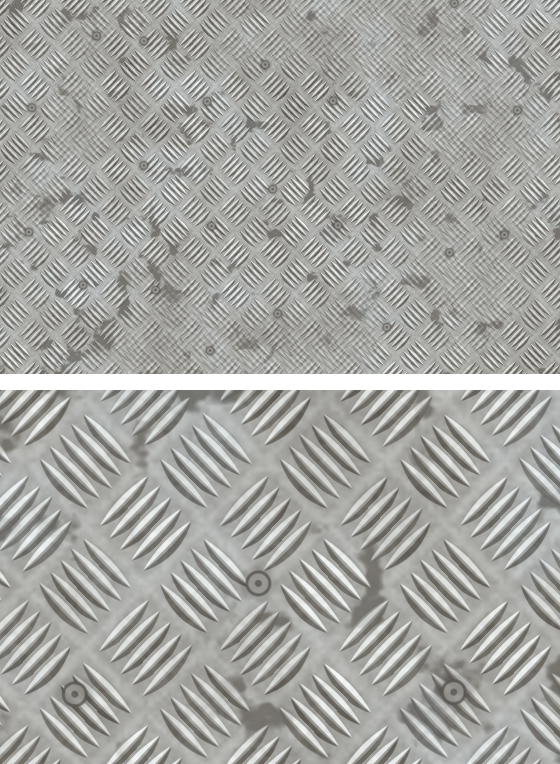
Top: the whole. Bottom: its middle third, enlarged.
This texture is drawn by a WebGL 2 fragment shader. Its source:

```glsl
#version 300 es
precision highp float;

#define REPEATS vec2(14.0, 9.0)
#define PHASE vec2(0.38, 0.43)
#define RIB_PITCH 0.36
#define RIB_WIDTH 0.155
#define RIB_LENGTH 0.94
#define BOLT_CELL vec2(0.16, 0.333)
#define BOLT_RADIUS 0.0115
#define BOLT_SHARE 0.62
#define STAIN_SCALE 24.0
#define GHOST_AMOUNT 0.62
#define DARK_STEEL vec3(0.40, 0.385, 0.36)
#define LIGHT_STEEL vec3(0.86, 0.87, 0.86)

uniform vec2 u_resolution;
out vec4 outColor;

float hash(vec2 p) {
  return fract(sin(dot(p, vec2(127.1, 311.7))) * 43758.5453);
}

float noise(vec2 p) {
  vec2 i = floor(p), f = fract(p);
  f = f * f * (3.0 - 2.0 * f);
  return mix(mix(hash(i), hash(i + vec2(1, 0)), f.x),
             mix(hash(i + vec2(0, 1)), hash(i + vec2(1, 1)), f.x), f.y);
}

float fbm(vec2 p) {
  float sum = 0.0, amp = 0.5;
  for (int i = 0; i < 4; i++) {
    sum += amp * noise(p);
    p = p * 2.03 + 17.3;
    amp *= 0.5;
  }
  return sum / 0.9375;
}

// Diamond groups of five lens ribs; x is tone, y is rib coverage
vec2 tread(vec2 g, float blur) {
  vec2 a = g - round(g);
  vec2 b = fract(g) - 0.5;
  bool leaning = abs(a.x) + abs(a.y) > abs(b.x) + abs(b.y);
  vec2 d = leaning ? vec2(-b.x, b.y) : a;
  vec2 id = leaning ? floor(g) + 0.5 : round(g);
  float along = (d.x - d.y) * 2.0;
  float across = (d.x + d.y) * 2.0;

  float rib = clamp(round(across / RIB_PITCH), -2.0, 2.0);
  float wear = hash(id * 2.0 + rib * 5.7);
  float reach = RIB_LENGTH - 0.035 * abs(rib) - 0.07 * wear;
  float taper = max(1.0 - along * along / (reach * reach), 0.0);
  float halfWidth = RIB_WIDTH * taper;
  float t = across - rib * RIB_PITCH;
  float ends = smoothstep(0.0, 0.3, taper);

  float body = smoothstep(blur, -blur, abs(t) - halfWidth) * ends;
  float shine = smoothstep(blur, -blur, abs(t - 0.3 * halfWidth) - 0.4 * halfWidth) * ends;
  float shade = smoothstep(blur, -blur, abs(t + 0.95 * halfWidth) - 0.45 * halfWidth) * ends;
  float inset = smoothstep(1.0, 0.8, max(abs(along), abs(across)));

  float tone = mix(0.66, 0.54, inset);
  tone = mix(tone, 0.48, body);
  tone = mix(tone, 0.0, shade * (0.75 + 0.25 * wear));
  tone = mix(tone, 1.12, shine * (0.7 + 0.3 * hash(id + 3.1)));
  return vec2(tone, body);
}

// Signed offset inside the nearest bolt cell, far away when it is empty
vec2 boltOffset(vec2 p) {
  float column = floor(p.x / BOLT_CELL.x);
  p.y += BOLT_CELL.y * hash(vec2(column, 4.0));
  vec2 id = vec2(column, floor(p.y / BOLT_CELL.y));
  vec2 center = vec2(0.35 + 0.3 * hash(id + 8.0), 0.5);
  vec2 offset = p - (id + center) * BOLT_CELL;
  return hash(id + 21.0) < BOLT_SHARE ? offset : vec2(1.0);
}

void main() {
  vec2 p = gl_FragCoord.xy / u_resolution.y;
  vec2 g = gl_FragCoord.xy / u_resolution * REPEATS - PHASE;
  float px = 1.0 / u_resolution.y;
  float blur = max(px * REPEATS.y * 1.6, 0.02);

  // Worn zones where shifted, fainter treads overlap
  float r = length(p - 0.5 * u_resolution / u_resolution.y);
  float ring = smoothstep(0.26, 0.42, r) * smoothstep(0.82, 0.6, r);
  float ghost = ring * smoothstep(0.36, 0.58, fbm(p * 4.5 + 2.0));
  vec2 sharp = tread(g, blur);
  vec2 layers = 0.5 * (tread(g + vec2(0.5, 0.12), blur * 1.5)
                     + tread(g + vec2(0.23, -0.31), blur * 1.5));
  vec2 plate = mix(sharp, layers, ghost * GHOST_AMOUNT);

  // Cloudy wear and fine grain
  float cloud = fbm(p * 9.0 + 31.0);
  float tone = plate.x + 0.3 * (cloud - 0.5);
  tone += 0.2 * (fbm(p * 75.0) - 0.5) + 0.12 * (noise(p * 240.0) - 0.5);

  // Grime gathered between the ribs
  float grime = fbm(p * STAIN_SCALE + 5.0) + 0.25 * (fbm(p * 6.0 + 70.0) - 0.5);
  float stain = smoothstep(0.66, 0.78, grime) * (1.0 - 0.75 * plate.y);
  tone = mix(tone, 0.02, 0.8 * stain);
  vec3 color = mix(DARK_STEEL, LIGHT_STEEL, tone);
  color += vec3(-0.012, 0.0, 0.01) * smoothstep(0.5, 0.75, cloud);

  // Bolts: dark rim, pale washer, dark core
  float d = length(boltOffset(p)) / BOLT_RADIUS;
  float soft = max(px / BOLT_RADIUS, 0.08);
  float disc = smoothstep(1.0 + soft, 1.0 - soft, d);
  float washer = smoothstep(0.25 + soft, 0.25 - soft, abs(d - 0.52));
  vec3 bolt = mix(DARK_STEEL * 0.9, mix(DARK_STEEL, LIGHT_STEEL, 0.42), washer);
  color *= 1.0 - 0.15 * smoothstep(1.8, 0.9, d);
  color = mix(color, bolt, 0.85 * disc);

  outColor = vec4(clamp(color, 0.0, 1.0), 1.0);
}
```
